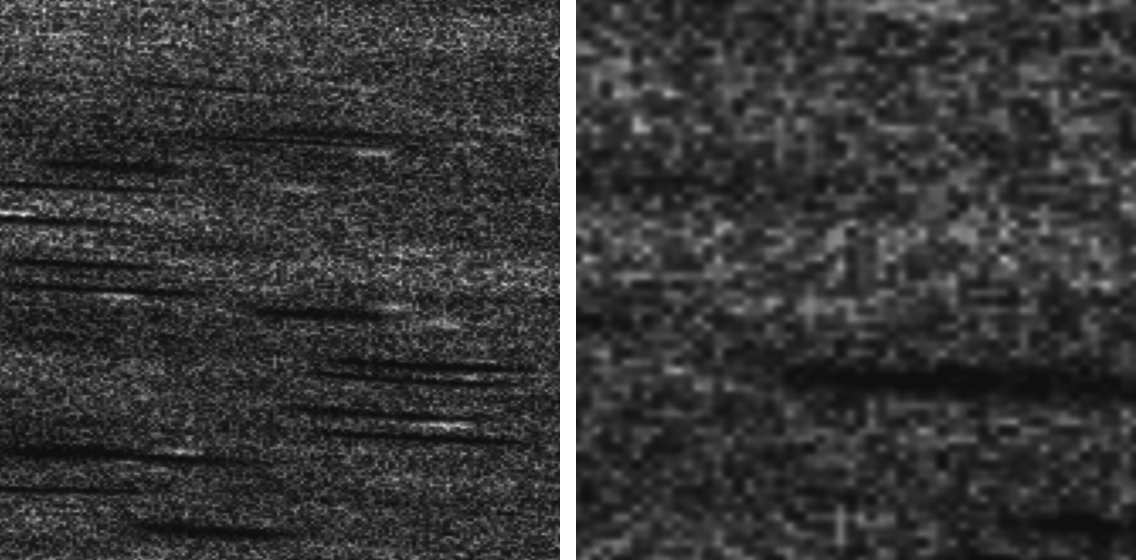
Left, the full canvas; right, a detail of the centre.
Reproduce this texture procedurally as a three.js fragment shader.

```glsl
varying vec2 vUv;

const float BASE_GREY = 0.19;
const float BLACK_FLOOR = 0.06;
const float SLOPE = 0.045;
const float WARP = 0.005;
const float TOP_LIFT = 0.2;

// Noise cells across the canvas, and their weight in log brightness
const vec2 FINE_CELLS = vec2(165.0, 195.0);
const vec2 COARSE_CELLS = vec2(100.0, 140.0);
const vec2 LINE_CELLS = vec2(7.0, 105.0);
const vec2 BAND_CELLS = vec2(2.5, 28.0);
const vec2 SWELL_CELLS = vec2(1.2, 9.0);
const float FINE_GAIN = 0.66;
const float COARSE_GAIN = 0.38;
const float LINE_GAIN = 0.24;
const float BAND_GAIN = 0.25;
const float SWELL_GAIN = 0.32;

// Long dark streaks, and short bright glints that accompany them
const int DARK_COUNT = 17;
const int GLINT_COUNT = 34;
const float STREAK_TOP = 0.88;
const vec2 DARK_START = vec2(-0.3, 0.65);
const vec2 DARK_LENGTH = vec2(0.35, 0.75);
const vec2 DARK_WIDTH = vec2(0.004, 0.012);
const float DARK_GAIN = 1.15;
const vec2 GLINT_LENGTH = vec2(0.08, 0.24);
const vec2 GLINT_WIDTH = vec2(0.004, 0.0085);
const vec2 GLINT_GAIN = vec2(0.4, 1.35);
const vec2 GLINT_GAP = vec2(0.009, 0.018);

struct Streak { float start; float span; float width; float height; };

float hash(vec2 p) {
  vec3 q = fract(vec3(p.xyx) * 0.1031);
  q += dot(q, q.yzx + 33.33);
  return fract((q.x + q.y) * q.z);
}

float pick(vec2 range, float id, float seed) {
  return mix(range.x, range.y, hash(vec2(id, seed)));
}

// Smooth value noise from -1 to 1
float noise(vec2 p) {
  vec2 cell = floor(p);
  vec2 f = fract(p);
  f = f * f * (3.0 - 2.0 * f);
  float low = mix(hash(cell), hash(cell + vec2(1.0, 0.0)), f.x);
  float high = mix(hash(cell + vec2(0.0, 1.0)), hash(cell + 1.0), f.x);
  return 2.0 * mix(low, high, f.y) - 1.0;
}

float across(float offset, float width) {
  float d = offset / width;
  return exp(-d * d);
}

Streak darkStreak(float id) {
  float row = (id + hash(vec2(id, 41.0))) / float(DARK_COUNT);
  return Streak(pick(DARK_START, id, 37.0), pick(DARK_LENGTH, id, 11.0),
                pick(DARK_WIDTH, id, 23.0), row * STREAK_TOP);
}

float darkStreaks(vec2 p) {
  float dark = 0.0;
  for (int i = 0; i < DARK_COUNT; i++) {
    Streak s = darkStreak(float(i));
    float t = (p.x - s.start) / s.span;
    float taper = smoothstep(0.0, 0.2, t) * (1.0 - smoothstep(0.6, 1.0, t));
    float width = s.width * mix(0.5, 1.0, taper);
    dark = max(dark, taper * across(p.y - s.height, width));
  }
  return dark;
}

// Glints build up slowly and end sharply on the right
float glints(vec2 p) {
  float light = 0.0;
  for (int i = 0; i < GLINT_COUNT; i++) {
    float id = float(i);
    Streak host = darkStreak(mod(id, float(DARK_COUNT)));
    float side = i < DARK_COUNT ? -1.0 : 1.0;
    float y = host.height + side * pick(GLINT_GAP, id, 97.0);
    float start = host.start + host.span * pick(vec2(0.15, 0.95), id, 71.0);
    float span = pick(GLINT_LENGTH, id, 53.0);
    float power = hash(vec2(id, 83.0));
    float gain = mix(GLINT_GAIN.x, GLINT_GAIN.y, power * power);
    float t = (p.x - start) / span;
    float taper = smoothstep(0.0, 0.75, t) * (1.0 - smoothstep(0.8, 1.0, t));
    light = max(light, gain * taper * across(p.y - y, pick(GLINT_WIDTH, id, 67.0)));
  }
  return light;
}

void main() {
  // Tilted, gently wavering layers
  vec2 p = vec2(vUv.x, vUv.y + SLOPE * vUv.x);
  p.y += WARP * noise(p * vec2(4.0, 9.0) + 5.0);

  float grain = FINE_GAIN * noise(vUv * FINE_CELLS + 19.0)
              + COARSE_GAIN * noise(p * COARSE_CELLS + 71.0);
  float lines = noise(p * LINE_CELLS + 7.0);
  float layers = LINE_GAIN * lines
               + BAND_GAIN * noise(p * BAND_CELLS + 31.0)
               + SWELL_GAIN * noise(p * SWELL_CELLS + 43.0);

  // Streaks weaken toward the calm upper part
  float calm = 1.0 - 0.45 * smoothstep(0.6, 0.85, vUv.y);
  vec2 ragged = p + vec2(0.015 * lines, 0.0012 * grain);
  float light = glints(ragged) * calm;
  float dark = darkStreaks(ragged) * calm * (1.0 - min(light, 1.0));

  float smoothing = 1.0 - 0.5 * max(dark, min(light, 1.0));
  float tone = (grain + layers) * smoothing
             + TOP_LIFT * (vUv.y - 0.5) + light - DARK_GAIN * dark;
  float grey = max(BASE_GREY * exp(tone), BLACK_FLOOR);
  gl_FragColor = vec4(vec3(min(grey, 1.0)), 1.0);
}
```
